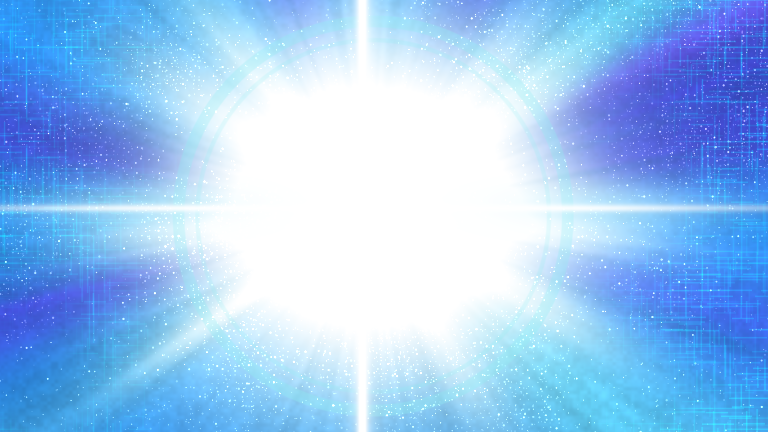
Reproduce this background procedurally as a Shadertoy shader.

```glsl
float hash(vec2 p) {
    return fract(sin(dot(p, vec2(127.1, 311.7))) * 43758.5453);
}

float noise(vec2 p) {
    vec2 i = floor(p), f = fract(p);
    f = f * f * (3.0 - 2.0 * f);
    return mix(mix(hash(i), hash(i + vec2(1, 0)), f.x),
               mix(hash(i + vec2(0, 1)), hash(i + vec2(1, 1)), f.x), f.y);
}

// Soft angular beam; direction and width in degrees
float beam(vec2 dir, float angle, float width) {
    float a = radians(angle), w = radians(width);
    return exp((dot(dir, vec2(cos(a), sin(a))) - 1.0) / (w * w));
}

float gauss(float x, float width) {
    return exp(-x * x / (width * width));
}

float band(float r, float inner, float outer, float soft) {
    return smoothstep(inner - soft, inner + soft, r)
         * (1.0 - smoothstep(outer - soft, outer + soft, r));
}

// Broken horizontal traces; swap the axes for vertical ones
float traces(vec2 g, float thickness) {
    float row = floor(g.y);
    float segment = floor(g.x / 4.0 + 9.0 * hash(vec2(row, 3.0)));
    float on = smoothstep(0.5, 1.0, hash(vec2(segment, row)));
    return on * gauss(fract(g.y) - 0.5, thickness);
}

float sparkles(vec2 p, float pixel) {
    float sum = 0.0;
    float density = 0.06 + 0.55 * pow(noise(p * 6.0 + 4.0), 2.0);
    for (int i = 0; i < 4; i++) {
        float scale = 28.0 + 23.0 * float(i);
        vec2 g = p * scale + 31.0 * float(i);
        vec2 cell = floor(g);
        vec2 pos = 0.2 + 0.6 * vec2(hash(cell), hash(cell + 17.3));
        float size = mix(0.0007, 0.0023, pow(hash(cell + 5.1), 4.0));
        float d = length(fract(g) - pos) / scale;
        float on = step(hash(cell + 41.7), density);
        sum += on * (1.0 - smoothstep(size - 0.5 * pixel, size + 0.7 * pixel, d))
             * (0.2 + 0.8 * pow(hash(cell + 8.8), 2.0));
    }
    return sum;
}

void mainImage(out vec4 fragColor, in vec2 fragCoord) {
    float pixel = 1.0 / iResolution.y;
    vec2 p = (fragCoord - 0.5 * iResolution.xy) * pixel;
    vec2 q = p - vec2(-0.028, 0.018);
    float r = length(q);
    vec2 dir = q / max(r, 0.0001);

    // Fine radial streaks
    float streak = 0.6 * noise(dir * 13.0 + r * 0.7) + 0.4 * noise(dir * 34.0 - r);

    // Blue field tinted by direction
    vec3 color = mix(vec3(0.42, 0.73, 0.95), vec3(0.15, 0.53, 0.90), smoothstep(0.35, 0.95, r));
    float indigo = beam(dir, 23.0, 7.0) + 0.85 * beam(dir, 10.0, 5.0)
                 + 0.6 * beam(dir, 66.0, 8.0) + 0.6 * beam(dir, 110.0, 7.0)
                 + beam(dir, 168.0, 5.0) + 0.85 * beam(dir, 197.0, 4.5)
                 + 0.6 * beam(dir, 343.0, 6.0);
    indigo = min(indigo, 1.0) * smoothstep(0.2, 0.6, r) * (0.6 + 0.5 * streak);
    color = mix(color, vec3(0.27, 0.24, 0.81), indigo);
    float violet = beam(dir, 28.0, 3.0) + 0.4 * beam(dir, 62.0, 3.0) + 0.3 * beam(dir, 161.0, 3.0);
    color = mix(color, vec3(0.43, 0.25, 0.84), 0.5 * violet * smoothstep(0.35, 0.7, r));
    float cyan = beam(dir, 38.0, 5.0) + beam(dir, 318.0, 10.0)
               + 0.4 * beam(dir, 214.0, 5.0) + 0.4 * beam(dir, 130.0, 6.0);
    color = mix(color, vec3(0.38, 0.81, 0.91), min(0.75 * cyan, 1.0));

    // Large cloudy variation, dark streaks and grain
    float cloud = noise(p * 3.5 + 2.0) * 0.6 + noise(p * 11.0) * 0.4;
    float grain = noise(p * 55.0) + noise(p * 120.0) - 1.0;
    color *= 0.83 + 0.24 * streak + 0.14 * cloud + 0.07 * grain;

    // Circuit traces toward the sides
    float sides = smoothstep(0.4, 0.85, abs(p.x)) * smoothstep(0.15, 0.7, noise(p * 5.0));
    float circuit = 0.0;
    for (int i = 0; i < 3; i++) {
        float scale = 32.0 + 23.0 * float(i);
        vec2 g = p * scale + 13.0 * float(i);
        float thickness = 0.0018 * scale;
        circuit += traces(g, thickness) + traces(g.yx + 50.0, thickness);
    }
    color += vec3(-0.04, 0.19, 0.11) * circuit * sides;

    // Long pale rays
    float rays = 0.8 * beam(dir, 36.0, 5.0) + 0.5 * beam(dir, 49.0, 5.0)
               + 0.8 * beam(dir, 131.0, 4.0) + 0.9 * beam(dir, 147.0, 5.0)
               + 0.9 * beam(dir, 187.0, 4.0) + 1.2 * beam(dir, 215.0, 3.0)
               + 0.6 * beam(dir, 299.0, 5.0) + 0.9 * beam(dir, 330.0, 4.0)
               + 0.8 * beam(dir, 353.0, 4.0) + 0.5 * beam(dir, 3.0, 5.0);
    float fade = 1.0 - smoothstep(0.25, 0.9, r);
    color = mix(color, vec3(0.72, 0.94, 0.99), min(rays * (0.1 + 0.8 * fade), 1.0) * (0.45 + 0.45 * streak));

    // Wide cyan bloom, then a white core longer along the rays
    float oval = length(q * vec2(0.88, 1.0));
    float reach = 0.395 + 0.075 * min(rays, 1.2) + 0.05 * (streak - 0.5);
    float glow = exp(-pow(oval / reach, 4.0));
    color = mix(color, vec3(0.72, 0.94, 0.99), 0.5 * exp(-pow(oval / 0.53, 4.0)));
    color = mix(color, vec3(1.0), min(1.3 * glow, 1.0));

    // Two faint rings
    float ringRadius = length(p - vec2(-0.025, 0.0));
    float ring = 0.38 * band(ringRadius, 0.437, 0.464, pixel)
               + 0.28 * band(ringRadius, 0.402, 0.412, pixel);
    color = mix(color, vec3(0.56, 0.93, 0.95), ring * (1.0 - 0.5 * glow));

    // Sparkling dust
    color += sparkles(p, pixel) * vec3(0.6, 0.55, 0.45);

    // Crossing flares
    float across = gauss(q.y, 0.009) * (1.0 - 0.55 * smoothstep(0.4, 0.95, abs(q.x)));
    float halo = gauss(q.y, 0.045) * (1.0 - smoothstep(0.3, 1.1, abs(q.x)));
    float upright = gauss(p.x + 0.050, 0.013) + 0.4 * gauss(p.x + 0.047, 0.04);
    color = mix(color, vec3(0.76, 0.96, 1.0), 0.65 * halo * (1.0 - glow));
    color = mix(color, vec3(1.0), 0.92 * across);
    color = mix(color, vec3(1.0), min(0.85 * upright, 1.0));

    fragColor = vec4(clamp(color, 0.0, 1.0), 1.0);
}
```
